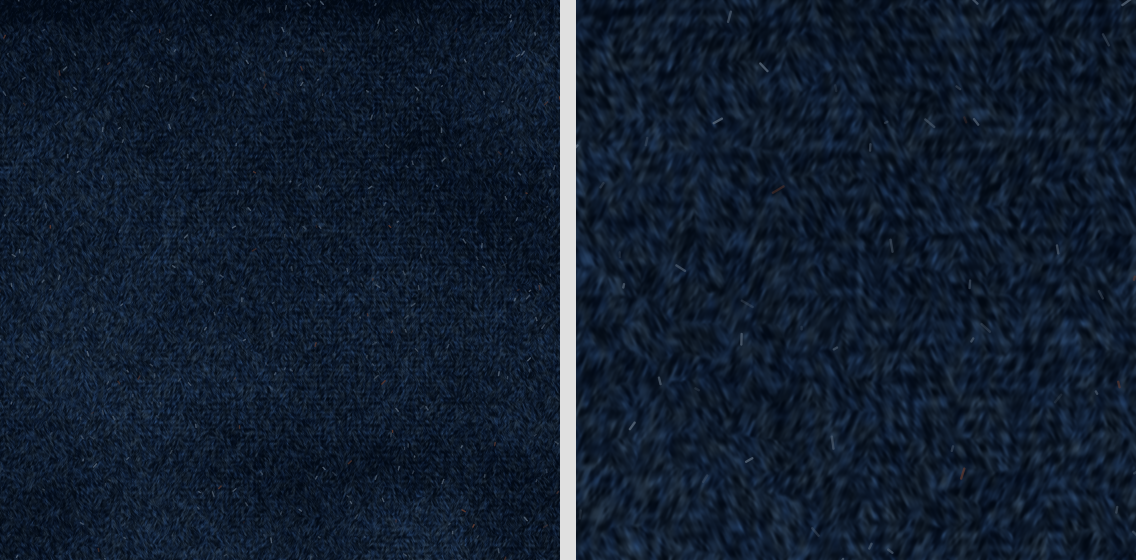
Left, the full canvas; right, a detail of the centre.
This texture is drawn by a Shadertoy shader. Its source:

```glsl
// Dark navy velvet: slanted noise strands form the pile, faint rows and columns
// show the backing weave, and broad soft patches give the brushed sheen.
// A few pale or rusty stray fibres are scattered on top.

#define PILE_CELLS     vec2(290.0, 150.0)
#define PILE_CONTRAST  1.22
#define WEAVE_CELLS    vec2(115.0, 105.0)
#define WEAVE_DEPTH    0.055
#define PATCH_CONTRAST 0.42
#define BASE_TONE      0.555
#define FIBRE_CELLS    38.0
#define FIBRE_SHARE    0.10
#define SHADOW_COLOR   vec3(0.005, 0.035, 0.080)
#define SHEEN_COLOR    vec3(0.125, 0.200, 0.290)

float hash(vec2 cell) {
    uvec2 q = uvec2(ivec2(cell)) * uvec2(1597334677u, 3812015801u);
    uint n = (q.x ^ q.y) * 1597334677u;
    n = (n ^ (n >> 15)) * 2246822519u;
    n ^= n >> 13;
    return float(n >> 8) / 16777216.0;
}

float noise(vec2 p) {
    vec2 i = floor(p), f = fract(p);
    f = f * f * (3.0 - 2.0 * f);
    float low = mix(hash(i), hash(i + vec2(1, 0)), f.x);
    float high = mix(hash(i + vec2(0, 1)), hash(i + vec2(1, 1)), f.x);
    return mix(low, high, f.y);
}

float fbm(vec2 p) {
    float sum = 0.0, amp = 0.5;
    for (int i = 0; i < 4; i++) {
        sum += amp * noise(p);
        p = mat2(0.8, 0.6, -0.6, 0.8) * p * 2.1 + 17.3;
        amp *= 0.5;
    }
    return sum / 0.9375;
}

float blob(vec2 p, vec2 center, vec2 radius) {
    vec2 d = (p - center) / radius;
    return exp(-dot(d, d));
}

// Coarse and fine strands sheared sideways by lean
float strands(vec2 p, float lean) {
    vec2 q = vec2(p.x + lean * p.y, p.y) * PILE_CELLS;
    return 0.58 * noise(q + 31.0) + 0.42 * noise(q * 1.8 + 91.0);
}

// Pile whose lean changes from tuft to tuft
float pile(vec2 p) {
    float side = smoothstep(0.40, 0.60, noise(p * 58.0 + 7.0));
    return mix(strands(p, 0.45), strands(p + 3.0, -0.40), side) - 0.5;
}

// Broad brushed light and shade
float sheen(vec2 p) {
    float tone = PATCH_CONTRAST * (fbm(p * vec2(4.5, 6.0) + 3.7) - 0.5);
    tone += 0.11 * blob(p, vec2(0.14, 0.52), vec2(0.30, 0.24));
    tone += 0.09 * blob(p, vec2(0.35, 0.31), vec2(0.32, 0.13));
    tone += 0.08 * blob(p, vec2(0.68, 0.38), vec2(0.26, 0.12));
    tone += 0.09 * blob(p, vec2(0.45, 0.02), vec2(0.60, 0.07));
    tone -= 0.10 * blob(p, vec2(0.80, 0.62), vec2(0.32, 0.20));
    tone -= 0.13 * blob(p, vec2(0.72, 0.16), vec2(0.42, 0.05));
    tone -= 0.25 * smoothstep(0.91, 1.0, p.y + 0.03 * (noise(p * 9.0) - 0.5));
    return tone;
}

// Wobbly ribs of the backing, stronger in some places
float weave(vec2 p) {
    vec2 wobble = vec2(noise(p * 40.0), noise(p * 40.0 + 50.0)) * 0.5;
    vec2 ribs = cos(6.28318 * (p * WEAVE_CELLS + wobble));
    float strength = smoothstep(0.25, 0.75, noise(p * 7.0 + 20.0));
    return WEAVE_DEPTH * (0.35 + strength) * (0.8 * ribs.x + ribs.y);
}

// Stray fibres: x is coverage, y is the warm share
vec2 fibres(vec2 p) {
    vec2 result = vec2(0.0);
    float pixel = 1.0 / min(iResolution.x, iResolution.y);
    for (int layer = 0; layer < 3; layer++) {
        vec2 g = p * FIBRE_CELLS + float(layer) * 73.37;
        vec2 cell = floor(g);
        if (hash(cell + 400.0) > FIBRE_SHARE) continue;
        vec2 center = 0.3 + 0.4 * vec2(hash(cell + 500.0), hash(cell + 600.0));
        float angle = 1.57 + 2.2 * (hash(cell + 700.0) - 0.5);
        vec2 dir = vec2(cos(angle), sin(angle));
        vec2 d = (fract(g) - center) / FIBRE_CELLS;
        float reach = mix(0.0006, 0.0040, hash(cell + 800.0));
        d -= dir * clamp(dot(d, dir), -reach, reach);
        float line = 1.0 - smoothstep(0.0003, 0.0005 + pixel, length(d));
        line *= mix(0.2, 0.85, hash(cell + 900.0));
        float warm = step(0.87, hash(cell + 1000.0));
        if (line > result.x) result = vec2(line, warm);
    }
    return result;
}

void mainImage(out vec4 fragColor, in vec2 fragCoord) {
    vec2 p = fragCoord / iResolution.xy;
    float tone = BASE_TONE + sheen(p) + weave(p) + PILE_CONTRAST * pile(p);
    vec3 color = mix(SHADOW_COLOR, SHEEN_COLOR, pow(clamp(tone, 0.0, 1.25), 1.5));

    // Strands drift between slate and saturated blue
    float blueness = noise(p * PILE_CELLS * 0.7 + 210.0);
    color *= mix(vec3(1.14, 1.0, 0.90), vec3(0.86, 1.0, 1.14), blueness);

    vec2 stray = fibres(p);
    vec3 strayColor = mix(vec3(0.34, 0.40, 0.47), vec3(0.42, 0.24, 0.18), stray.y);
    color = mix(color, strayColor, stray.x);
    fragColor = vec4(color, 1.0);
}
```
